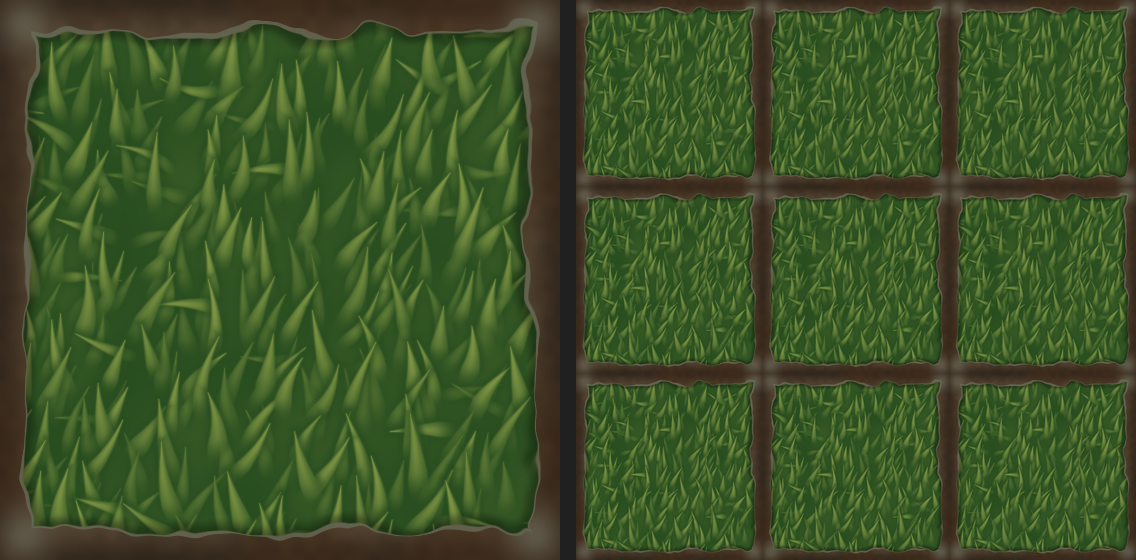
Left: one tile. Right: repeated 3 by 3.
Reproduce this texture procedurally as a Shadertoy shader.

```glsl
// Painted tile of layered grass blades inside a ragged soil frame.

const vec3 GRASS_DARK  = vec3(0.155, 0.300, 0.120);
const vec3 GRASS_LIGHT = vec3(0.500, 0.585, 0.265);
const vec3 SOIL_OUTER  = vec3(0.205, 0.160, 0.115);
const vec3 SOIL_INNER  = vec3(0.315, 0.255, 0.185);
const vec3 SOIL_RED    = vec3(0.250, 0.165, 0.095);
const vec3 CORNER_GREY = vec3(0.390, 0.370, 0.310);
const vec3 RIM_GREY    = vec3(0.410, 0.430, 0.350);

const float CELLS      = 14.0;   // blades per side in each layer
const float LEAN       = 0.20;   // mean tilt to the right, radians
const float LEAN_RANGE = 1.05;
const float STRAY      = 0.10;   // share of blades lying sideways
const float SOFT       = 0.0026; // blade edge softness
const float SHADOW     = 0.010;  // shadow reach around a blade
const float INSET      = 0.053;  // mean frame width

vec4 hash4(vec2 p, float seed) {
    vec4 q = fract(vec4(p.xyx, p.y + seed) * vec4(0.1031, 0.1030, 0.0973, 0.1099) + seed * 0.137);
    q += dot(q, q.wzxy + 33.33);
    return fract((q.xxyz + q.yzzw) * q.zywx);
}

// Value noise that repeats after the given whole number of cells.
float noise(vec2 uv, float period, float seed) {
    vec2 p = uv * period, i = floor(p), f = fract(p);
    f = f * f * (3.0 - 2.0 * f);
    float a = hash4(mod(i, period), seed).x;
    float b = hash4(mod(i + vec2(1, 0), period), seed).x;
    float c = hash4(mod(i + vec2(0, 1), period), seed).x;
    float d = hash4(mod(i + 1.0, period), seed).x;
    return mix(mix(a, b, f.x), mix(c, d, f.x), f.y);
}

// Paints one tapered blade with a soft shadow over the colour below it.
vec3 paintBlade(vec3 col, vec2 q, vec4 rnd, vec4 shape, float strength) {
    bool stray = shape.w < STRAY;
    float angle = LEAN + LEAN_RANGE * (rnd.z - 0.5);
    if (stray) angle = (rnd.z < 0.5 ? -1.0 : 1.0) * mix(0.9, 1.7, shape.z);
    float len = stray ? 0.125 : mix(0.100, 0.165, rnd.w);
    float halfWidth = mix(0.014, 0.022, shape.x) * (stray ? 0.75 : 1.0);

    vec2 dir = vec2(sin(angle), cos(angle));
    float along = dot(q, dir);
    float across = dot(q, vec2(dir.y, -dir.x));
    float t = along / len;
    float tc = clamp(t, 0.0, 1.0);
    across += (shape.y - 0.5) * 0.20 * len * sin(3.1416 * tc);

    float width = halfWidth * pow(1.0 - tc, 1.15) * mix(0.6, 1.15, smoothstep(0.0, 0.35, t)) + 0.0013;
    float d = max(abs(across) - width, along - len);
    float body = smoothstep(0.02, 0.38, t);

    float shade = max(d, 0.0) / SHADOW;
    col = mix(col, GRASS_DARK, 0.6 * strength * body * exp(-shade * shade));

    // Bright ridge, one flank darker than the other.
    float u = across / width;
    float ridge = exp(-1.3 * (u + 0.15) * (u + 0.15));
    float light = mix(0.38, 1.0, ridge) * mix(0.62, 1.0, smoothstep(0.1, 0.7, t));
    light *= mix(0.78, 1.0, shape.z) * strength;
    float fill = body * smoothstep(SOFT, -SOFT, d);
    return mix(col, mix(GRASS_DARK, GRASS_LIGHT, light), fill);
}

// Two layers of blades, each painted from the upper rows to the lower ones.
vec3 grass(vec2 uv) {
    vec3 col = mix(GRASS_DARK, GRASS_LIGHT, 0.16 * noise(uv, 9.0, 5.0));
    for (int layer = 0; layer < 2; layer++) {
        float seed = 3.0 + 7.0 * float(layer);
        float strength = layer == 0 ? 0.58 : 1.0;
        vec2 p = uv * CELLS + 0.5 * float(layer);
        for (int y = 1; y >= -3; y--) {
            for (int x = -2; x <= 2; x++) {
                vec2 cell = floor(p) + vec2(x, y);
                vec2 id = mod(cell, CELLS);
                vec4 rnd = hash4(id, seed);
                vec4 shape = hash4(id, seed + 2.0);
                vec2 root = cell + rnd.xy;
                col = paintBlade(col, (p - root) / CELLS, rnd, shape, strength);
            }
        }
    }
    return col;
}

// Bevelled soil, dark at the outside and pale at the inner corners.
vec3 soil(vec2 uv, vec2 margin, float edge) {
    vec3 col = mix(SOIL_OUTER, SOIL_INNER, smoothstep(0.0, 0.065, edge));
    float stain = smoothstep(0.45, 0.85, noise(uv, 6.0, 21.0));
    col = mix(col, SOIL_RED, 0.5 * stain);
    col *= 0.94 + 0.12 * noise(uv, 45.0, 23.0);
    float corner = length(margin - 0.045) / 0.048;
    return mix(col, CORNER_GREY, 0.8 * exp(-corner * corner));
}

void mainImage(out vec4 fragColor, in vec2 fragCoord) {
    vec2 uv = fragCoord / iResolution.xy;
    vec2 margin = min(uv, 1.0 - uv);
    float edge = min(margin.x, margin.y);

    // Ragged opening: positive distance lies inside the grass.
    float inset = INSET + 0.034 * (noise(uv, 15.0, 11.0) - 0.5) + 0.012 * (noise(uv, 34.0, 13.0) - 0.5);
    float d = edge - inset;
    float pixel = 1.0 / iResolution.y;
    float inside = smoothstep(-pixel, pixel, d);

    vec3 frame = soil(uv, margin, edge);
    float rimWidth = mix(0.001, 0.010, pow(noise(uv, 18.0, 17.0), 2.0));
    float rim = smoothstep(-rimWidth - 0.0025, -rimWidth, d);
    frame = mix(frame, RIM_GREY, 0.75 * rim);

    vec3 lawn = grass(uv) * mix(0.68, 1.0, smoothstep(0.0, 0.028, d));
    fragColor = vec4(mix(frame, lawn, inside), 1.0);
}
```
